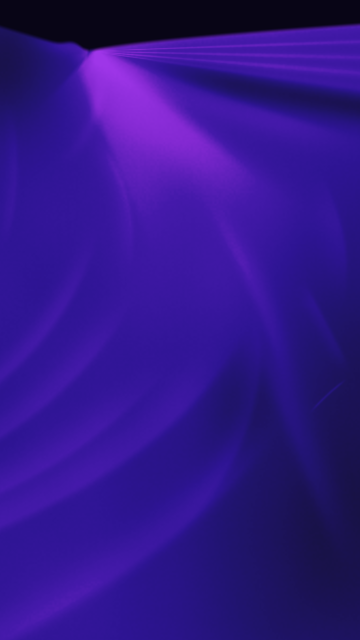
This background is drawn by a WebGL 2 fragment shader. Its source:

```glsl
#version 300 es
precision highp float;
// Violet light falling through sheer draped cloth gathered at a knot near the top.
// A scalar light level is summed from soft glows and curved folds (quadratic
// Bezier distances), then coloured by a ramp from indigo night to bright violet.

uniform vec2 u_resolution;
out vec4 fragColor;

const float ASPECT = 0.5625;            // canvas is ASPECT wide and 1 high
const vec2 KNOT = vec2(0.140, 0.920);   // where the cloth is gathered
const vec3 NIGHT = vec3(0.030, 0.020, 0.085);

float hash(vec2 p) {
  return fract(sin(dot(p, vec2(127.1, 311.7))) * 43758.5453);
}

float noise(vec2 p) {
  vec2 i = floor(p), f = fract(p);
  f = f * f * (3.0 - 2.0 * f);
  return mix(mix(hash(i), hash(i + vec2(1, 0)), f.x),
             mix(hash(i + vec2(0, 1)), hash(i + vec2(1, 1)), f.x), f.y);
}

// Soft elliptical spot.
float glow(vec2 p, vec2 center, vec2 radius) {
  vec2 d = (p - center) / radius;
  return exp(-dot(d, d));
}

// Light along a Bezier curve; width = (left side, right side) of its direction,
// fade = share of the curve used to fade in and out.
float fold(vec2 p, vec2 a, vec2 b, vec2 c, vec2 width, vec2 fade) {
  vec2 chord = c - a, q, tangent;
  float t = clamp(dot(p - a, chord) / dot(chord, chord), 0.0, 1.0);
  for (int i = 0; i < 6; i++) {
    q = mix(mix(a, b, t), mix(b, c, t), t);
    tangent = 2.0 * mix(b - a, c - b, t);
    t = clamp(t + dot(p - q, tangent) / dot(tangent, tangent), 0.0, 1.0);
  }
  vec2 away = p - mix(mix(a, b, t), mix(b, c, t), t);
  float side = tangent.x * away.y - tangent.y * away.x;
  float w = mix(width.y, width.x, smoothstep(-1e-5, 1e-5, side));
  float ends = smoothstep(0.0, fade.x, t) * (1.0 - smoothstep(1.0 - fade.y, 1.0, t));
  return ends * exp(-dot(away, away) / (w * w));
}

// Height of the upper rim of the cloth.
float rim(float x) {
  float right = KNOT.y + 0.042 * pow(max(x - KNOT.x, 0.0) / 0.42, 0.7);
  float left = KNOT.y + 0.30 * max(KNOT.x - 0.01 - x, 0.0);
  return max(left, right) + 0.009 * glow(vec2(x, 0), vec2(0.115, 0), vec2(0.018, 1));
}

// Straight pleats fanning from the knot to the upper right.
float pleats(vec2 p) {
  float run = max(p.x - KNOT.x, 0.001);
  float slope = (p.y - KNOT.y) / run;
  float light = 0.65 * smoothstep(-0.17, -0.09, slope);
  for (int i = 0; i < 4; i++) {
    float d = (slope - 0.035 + 0.058 * float(i)) / (0.010 + 0.003 * float(i));
    light += 0.6 * exp(-d * d);
  }
  return light * smoothstep(0.0, 0.07, run);
}

// Broad areas of light and shade.
float ambience(vec2 p) {
  float l = 3.0;
  l -= 2.1 * glow(p, vec2(0.54, 0.15), vec2(0.24, 0.26));
  l -= 1.1 * glow(p, vec2(0.57, 0.47), vec2(0.11, 0.20));
  l -= 0.9 * glow(p, vec2(0.38, 0.38), vec2(0.06, 0.08));
  l -= 2.1 * glow(p, vec2(0.00, 0.90), vec2(0.09, 0.10));
  l += 0.8 * glow(p, vec2(0.30, 0.62), vec2(0.15, 0.20));
  l += 0.6 * glow(p, vec2(0.22, 0.82), vec2(0.10, 0.10));
  l += 0.3 * glow(p, vec2(0.10, 0.05), vec2(0.20, 0.15));
  return l;
}

// Main beam, hanging sheets and fine curved edges.
float drapery(vec2 p) {
  float l = 0.0;
  l += 1.4 * fold(p, KNOT, vec2(0.247, 0.818), vec2(0.51, 0.635), vec2(0.022, 0.065), vec2(0.03, 0.5));
  l += 0.9 * fold(p, KNOT, vec2(0.286, 0.857), vec2(0.60, 0.765), vec2(0.010, 0.030), vec2(0.05, 0.3));
  l += 0.7 * fold(p, vec2(0.124, 0.922), vec2(0.169, 0.792), vec2(0.26, 0.58), vec2(0.060, 0.014), vec2(0.05, 0.4));
  l -= 1.9 * fold(p, vec2(0.20, 0.905), vec2(0.35, 0.865), vec2(0.62, 0.825), vec2(0.020, 0.026), vec2(0.5, 0.01));
  l += 0.8 * fold(p, vec2(0.02, 0.946), vec2(0.09, 0.928), KNOT, vec2(0.008, 0.014), vec2(0.6, 0.05));
  // Arcs sweeping to the left side
  for (int i = 0; i < 3; i++) {
    float k = float(i);
    l += 0.75 * fold(p, vec2(0.154 + 0.063 * k, 0.668 - 0.107 * k), vec2(0.124 + 0.016 * k, 0.499 - 0.10 * k),
                     vec2(-0.04, 0.378 - 0.08 * k), vec2(0.008, 0.020 + 0.008 * k), vec2(0.5, 0.02));
  }
  l += 0.9 * fold(p, vec2(0.39, 0.518), vec2(0.306, 0.303), vec2(-0.04, 0.165), vec2(0.010, 0.045), vec2(0.4, 0.02));
  l += 0.9 * fold(p, vec2(0.449, 0.362), vec2(0.312, 0.154), vec2(-0.04, -0.02), vec2(0.014, 0.040), vec2(0.4, 0.02));
  l += 0.6 * fold(p, vec2(0.39, 0.544), vec2(0.443, 0.323), vec2(0.247, 0.141), vec2(0.008, 0.022), vec2(0.4, 0.4));
  l += 0.5 * fold(p, vec2(0.137, 0.80), vec2(0.228, 0.688), vec2(0.195, 0.56), vec2(0.006, 0.018), vec2(0.3, 0.4));
  l += 0.4 * fold(p, vec2(0.155, 0.90), vec2(0.165, 0.79), vec2(0.078, 0.733), vec2(0.010, 0.010), vec2(0.3, 0.5));
  l += 0.4 * fold(p, vec2(0.01, 0.86), vec2(0.04, 0.72), vec2(0.0, 0.60), vec2(0.006, 0.012), vec2(0.4, 0.3));
  // Sheet hanging down the right side
  l += 0.7 * fold(p, vec2(0.306, 0.714), vec2(0.43, 0.531), vec2(0.462, 0.349), vec2(0.020, 0.012), vec2(0.4, 0.4));
  l += 0.8 * fold(p, vec2(0.39, 0.52), vec2(0.46, 0.33), vec2(0.56, 0.08), vec2(0.030, 0.016), vec2(0.4, 0.4));
  l += 0.6 * fold(p, vec2(0.488, 0.74), vec2(0.56, 0.622), vec2(0.527, 0.505), vec2(0.006, 0.035), vec2(0.4, 0.5));
  l += 0.6 * fold(p, vec2(0.469, 0.564), vec2(0.51, 0.49), vec2(0.547, 0.414), vec2(0.005, 0.014), vec2(0.3, 0.3));
  l += 0.9 * fold(p, vec2(0.482, 0.352), vec2(0.51, 0.385), vec2(0.545, 0.41), vec2(0.002), vec2(0.3));
  return l;
}

// Colour ramp, one step per unit of light.
vec3 violetRamp(float l) {
  vec3 c = mix(vec3(0.07, 0.07, 0.15), vec3(0.10, 0.07, 0.31), clamp(l, 0.0, 1.0));
  c = mix(c, vec3(0.13, 0.08, 0.45), clamp(l - 1.0, 0.0, 1.0));
  c = mix(c, vec3(0.18, 0.08, 0.58), clamp(l - 2.0, 0.0, 1.0));
  c = mix(c, vec3(0.27, 0.10, 0.67), clamp(l - 3.0, 0.0, 1.0));
  c = mix(c, vec3(0.51, 0.16, 0.82), clamp(l - 4.0, 0.0, 1.0));
  return mix(c, vec3(0.62, 0.21, 0.91), clamp(l - 5.0, 0.0, 1.0));
}

void main() {
  vec2 p = gl_FragCoord.xy / u_resolution * vec2(ASPECT, 1.0);
  float below = rim(p.x) - p.y;
  float light = ambience(p) + drapery(p) + pleats(p);
  light += 0.8 * exp(-abs(below) / 0.010) * smoothstep(0.05, 0.16, p.x);
  // Cloth mottling and fine weave
  light += 0.25 * (noise(p * vec2(14.0, 9.0)) - 0.5) + 0.10 * (noise(p * 300.0) - 0.5);
  vec3 color = mix(NIGHT, violetRamp(light), smoothstep(-0.004, 0.005, below));
  fragColor = vec4(color, 1.0);
}
```
